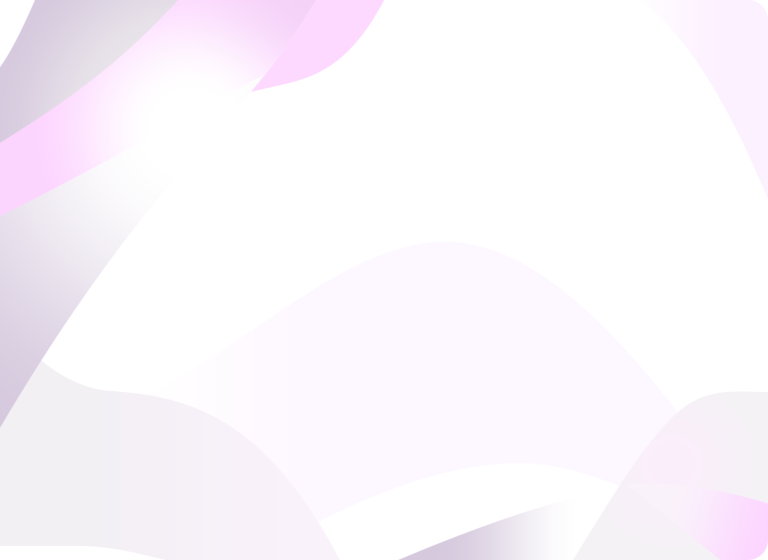
A WebGL 2 fragment shader for this background:

```glsl
#version 300 es
precision highp float;
// Pale abstract backdrop: soft lilac waves around a white centre.
// Each wave is the area on one side of a Hermite curve, tinted by a
// linear or radial gradient and painted from back to front.

uniform vec2 u_resolution;
out vec4 fragColor;

const vec3 WHITE = vec3(1.0);
const vec3 HILL = vec3(0.993, 0.967, 1.0);
const vec3 BLUSH = vec3(0.99, 0.945, 1.0);
const vec3 PINK = vec3(0.99, 0.835, 1.0);
const vec3 MAUVE = vec3(0.84, 0.79, 0.87);
const vec3 SILVER = vec3(0.91, 0.89, 0.915);
const vec3 MIST = vec3(0.951, 0.94, 0.957);
const vec3 ROSE_MIST = vec3(0.98, 0.948, 0.985);
const vec2 GLOW_CENTRE = vec2(0.34, 0.77);
const float CORNER_RADIUS = 0.036;

// Height of a cubic from a to b with end slopes, extended by straight lines.
float curve(float x, vec2 a, vec2 b, float slopeA, float slopeB) {
    float w = b.x - a.x;
    float t = clamp((x - a.x) / w, 0.0, 1.0);
    float s = 1.0 - t;
    float y = mix(a.y, b.y, t * t * (3.0 - 2.0 * t));
    y += w * t * s * (slopeA * s - slopeB * t);
    return y + slopeA * min(x - a.x, 0.0) + slopeB * max(x - b.x, 0.0);
}

// Two joined cubics through a, b and c.
float wave(float x, vec2 a, vec2 b, vec2 c, vec3 slopes) {
    return x < b.x ? curve(x, a, b, slopes.x, slopes.y)
                   : curve(x, b, c, slopes.y, slopes.z);
}

// Smooth coverage of the region where d is positive.
float cover(float d) {
    return clamp(d / max(fwidth(d), 1e-5) + 0.5, 0.0, 1.0);
}

vec3 centralHill(vec3 col, vec2 p) {
    float top = wave(p.x, vec2(0.232, 0.282), vec2(0.795, 0.568), vec2(1.214, 0.259), vec3(0.4, 0.0, -1.3));
    float base = wave(p.x, vec2(0.446, 0.004), vec2(0.929, 0.173), vec2(1.125, 0.125), vec3(0.55, 0.0, -0.4));
    float area = cover(top - p.y) * cover(p.y - base);
    return mix(col, HILL, area * smoothstep(0.2, 0.62, p.x));
}

vec3 lowerLeftWave(vec3 col, vec2 p) {
    float top = wave(p.x, vec2(0.0, 0.43), vec2(0.196, 0.302), vec2(0.607, 0.0), vec3(-1.2, -0.07, -1.9));
    float base = curve(p.x, vec2(0.143, 0.025), vec2(0.295, 0.0), 0.0, -0.25);
    vec3 tint = mix(MIST, ROSE_MIST, smoothstep(0.1, 0.6, p.x));
    return mix(col, tint, cover(top - p.y) * cover(p.y - base));
}

vec3 upperLeftRibbons(vec3 col, vec2 p) {
    float glow = length(p - GLOW_CENTRE);

    // Pink lobe behind the ribbons
    float lobe = curve(p.x, vec2(0.461, 0.839), vec2(0.686, 1.0), 0.25, 1.9);
    col = mix(col, mix(PINK, WHITE, 0.08), cover(p.y - lobe));

    // Mauve sheet with a white glow
    float sheet = wave(p.x, vec2(0.0, 0.236), vec2(0.295, 0.661), vec2(0.564, 1.0), vec3(1.7, 1.2, 1.7));
    vec3 tint = mix(WHITE, MAUVE, smoothstep(0.06, 0.62, glow));
    col = mix(col, tint, cover(p.y - sheet));

    // Pink ribbon across the sheet
    float ribbon = curve(p.x, vec2(0.0, 0.614), vec2(0.357, 0.804), 0.5, 0.55);
    tint = mix(WHITE, PINK, smoothstep(0.06, 0.29, glow));
    tint = mix(tint, MAUVE, 0.22 * smoothstep(0.3, 0.55, p.x) * smoothstep(0.85, 1.0, p.y));
    col = mix(col, tint, cover(p.y - ribbon) * cover(p.y - sheet));

    // Silver fold and the white corner beyond it
    float fold = curve(p.x, vec2(0.0, 0.745), vec2(0.318, 1.0), 0.62, 1.1);
    tint = mix(SILVER, MAUVE, smoothstep(0.17, 0.36, glow));
    col = mix(col, tint, cover(p.y - fold));
    float corner = curve(p.x, vec2(0.0, 0.88), vec2(0.0625, 1.0), 1.4, 2.3);
    return mix(col, WHITE, cover(p.y - corner));
}

vec3 upperRightWave(vec3 col, vec2 p) {
    float edge = curve(p.x, vec2(1.143, 1.0), vec2(1.368, 0.652), -0.75, -2.4);
    float fade = smoothstep(1.1, 1.3, p.x);
    return mix(col, mix(WHITE, BLUSH, fade), cover(p.y - edge));
}

vec3 lowerRightWaves(vec3 col, vec2 p) {
    // Mauve wedge fading to white
    float wedge = curve(p.x, vec2(0.711, 0.0), vec2(1.102, 0.129), 0.42, 0.2);
    vec3 tint = mix(MAUVE, WHITE, smoothstep(0.78, 1.04, p.x));
    col = mix(col, tint, cover(wedge - p.y));

    // Misty mound, rosier near its centre
    float mound = wave(p.x, vec2(1.023, 0.0), vec2(1.205, 0.259), vec2(1.368, 0.3), vec3(1.6, 0.95, 0.0));
    float inside = cover(mound - p.y);
    float rosy = 1.0 - smoothstep(0.03, 0.17, length(p - vec2(1.2, 0.17)));
    col = mix(col, mix(MIST + 0.008, vec3(0.98, 0.935, 0.98), rosy), inside);

    // Pink foot of the mound, cut by a diagonal
    float foot = curve(p.x, vec2(1.16, 0.136), vec2(1.368, 0.102), 0.0, -0.3);
    float diagonal = p.y - 0.116 + 0.81 * (p.x - 1.143);
    tint = mix(ROSE_MIST, PINK, smoothstep(1.16, 1.37, p.x - 0.3 * p.y));
    return mix(col, tint, inside * cover(foot - p.y) * cover(diagonal));
}

void main() {
    vec2 p = gl_FragCoord.xy / u_resolution.y;
    vec3 col = centralHill(WHITE, p);
    col = lowerLeftWave(col, p);
    col = upperLeftRibbons(col, p);
    col = upperRightWave(col, p);
    col = lowerRightWaves(col, p);

    // Rounded right-hand corners
    vec2 q = vec2(p.x - u_resolution.x / u_resolution.y, abs(p.y - 0.5) - 0.5) + CORNER_RADIUS;
    col = mix(col, WHITE, cover(length(max(q, 0.0)) - CORNER_RADIUS));
    fragColor = vec4(col, 1.0);
}
```
